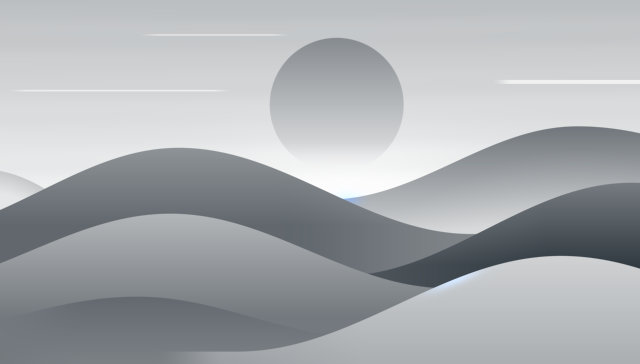
Write a WebGL 2 fragment shader that draws this background.

```glsl
#version 300 es
precision highp float;
uniform vec2 u_resolution;
out vec4 fragColor;

// Cool grey that turns neutral as it brightens
vec3 grey(float v) {
    return v + (1.0 - v) * vec3(-0.035, 0.008, 0.045);
}

float ramp(float a, float b, float x) {
    return clamp((x - a) / (b - a), 0.0, 1.0);
}

// Cosine ridge with its own half wavelength on each side of the crest
float ridge(float x, vec2 crest, float drop, float leftSpan, float rightSpan) {
    float d = x - crest.x;
    float phase = min(abs(d) / (d < 0.0 ? leftSpan : rightSpan), 1.0) * 3.14159265;
    return crest.y - drop * (0.5 - 0.5 * cos(phase));
}

// Coverage of the area below a height
float below(float y, float height) {
    float soft = 0.8 / u_resolution.y;
    return smoothstep(-soft, soft, height - y);
}

// Thin cloud line with tapered ends
float streak(vec2 p, float x0, float x1, float y, float halfWidth) {
    float soft = 0.7 / u_resolution.y;
    float ends = smoothstep(x0, x0 + 0.06, p.x) * (1.0 - smoothstep(x1 - 0.06, x1, p.x));
    return ends * (1.0 - smoothstep(halfWidth - soft, halfWidth + soft, abs(p.y - y)));
}

void main() {
    vec2 p = gl_FragCoord.xy / u_resolution.y;

    // Sky with faint horizontal bands and a glow at the valley
    float sky = mix(0.93, 0.745, ramp(0.5, 1.0, p.y));
    sky += 0.004 * sin(p.y * 55.0 + sin(p.x * 2.0)) + 0.003 * sin(p.y * 91.0 - p.x);
    vec2 g = (p - vec2(0.95, 0.48)) / vec2(0.4, 0.16);
    sky += 0.06 * exp(-dot(g, g));
    vec3 color = grey(sky);

    // Cloud lines
    color = mix(color, vec3(0.96), 0.8 * streak(p, 0.38, 0.80, 0.904, 0.0017));
    color = mix(color, vec3(0.96), 0.8 * streak(p, 0.02, 0.64, 0.751, 0.0022));
    color = mix(color, vec3(0.96), 0.9 * streak(p, 1.35, 1.95, 0.775, 0.0055));

    // Disc dissolving towards its base
    float disc = below(length(p - vec2(0.925, 0.712)), 0.184);
    vec3 discColor = grey(mix(0.54, 0.87, ramp(0.895, 0.57, p.y)));
    color = mix(color, discColor, disc * smoothstep(0.53, 0.62, p.y));

    // Far right hill, misty at its foot
    float h = ridge(p.x, vec2(1.587, 0.653), 0.201, 0.685, 0.856);
    float tone = mix(0.46, 0.80, ramp(0.65, 0.37, p.y));
    tone += 0.05 * ramp(0.06, 0.2, h - p.y);
    color = mix(color, grey(tone), below(p.y, h));

    // Pale hill at the left border
    h = ridge(p.x, vec2(-0.05, 0.535), 0.9, 1.1, 1.1);
    color = mix(color, grey(mix(0.78, 0.90, ramp(0.0, 0.06, h - p.y))), below(p.y, h));

    // Blue light in the valley
    g = (p - vec2(0.955, 0.452)) / vec2(0.035, 0.018);
    color += vec3(-0.10, 0.0, 0.16) * exp(-dot(g, g));

    // Long middle hill
    h = ridge(p.x, vec2(0.491, 0.594), 0.237, 0.76, 0.806);
    tone = mix(0.57, 0.40, ramp(0.59, 0.38, p.y));
    tone += 0.11 * smoothstep(0.75, 1.3, p.x);
    color = mix(color, grey(tone), below(p.y, h));

    // Dark right hill
    h = ridge(p.x, vec2(1.735, 0.498), 0.256, 0.80, 0.80);
    tone = mix(0.48, 0.22, ramp(0.50, 0.27, p.y));
    tone += 0.10 * ramp(1.5, 1.05, p.x);
    color = mix(color, grey(tone), below(p.y, h));

    // Light left hill
    h = ridge(p.x, vec2(0.468, 0.413), 0.205, 0.77, 0.765);
    tone = mix(0.71, 0.47, ramp(0.41, 0.13, p.y));
    color = mix(color, grey(tone), below(p.y, h));

    // Low left hill, fading in from the border
    h = ridge(p.x, vec2(0.377, 0.185), 0.112, 0.69, 0.628);
    tone = mix(0.41, 0.50, ramp(0.18, 0.0, p.y));
    color = mix(color, grey(tone), below(p.y, h) * smoothstep(-0.05, 0.25, p.x));

    // Bright front hill with a cool lit edge
    h = ridge(p.x, vec2(1.541, 0.297), 0.263, 0.89, 0.913);
    tone = mix(0.82, 0.68, ramp(0.30, 0.0, p.y));
    tone -= 0.07 * ramp(1.0, 0.5, p.x);
    vec3 front = grey(tone);
    g = vec2((p.x - 1.25) / 0.07, (h - p.y) / 0.018);
    front += vec3(0.06, 0.13, 0.22) * exp(-dot(g, g));
    color = mix(color, front, below(p.y, h) * smoothstep(0.42, 0.62, p.x));

    fragColor = vec4(clamp(color, 0.0, 1.0), 1.0);
}
```
